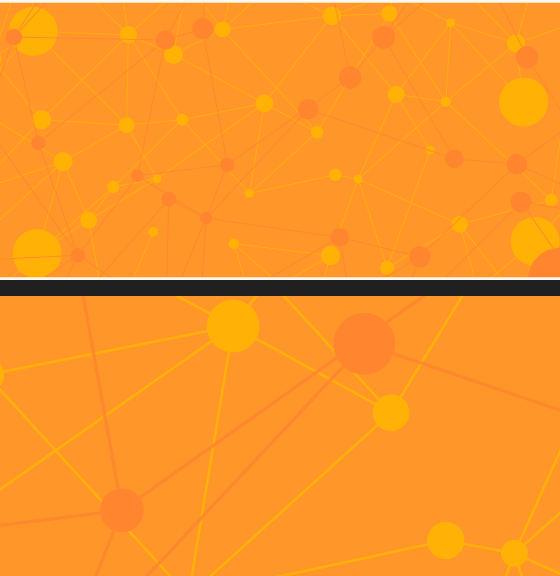
Top, the full canvas; bottom, a detail of the centre.
A Shadertoy shader for this background:

```glsl
const vec3 GROUND = vec3(1.0, 0.59, 0.16);
const vec3 YELLOW = vec3(1.0, 0.70, 0.02);
const vec3 CORAL  = vec3(1.0, 0.525, 0.185);
const vec3 CREAM  = vec3(1.0, 0.97, 0.94);

vec3 hash3(vec3 p) {
    p = fract(p * vec3(0.1031, 0.1030, 0.0973));
    p += dot(p, p.yxz + 33.33);
    return fract((p.xxy + p.yxx) * p.zyx);
}

// Antialiased coverage of a signed distance
float cover(float dist, float px) {
    return clamp(0.5 - dist / px, 0.0, 1.0);
}

float segmentDistance(vec2 p, vec2 a, vec2 b) {
    vec2 ab = b - a;
    float t = clamp(dot(p - a, ab) / dot(ab, ab), 0.0, 1.0);
    return length(p - a - ab * t);
}

// Large nodes sit in the outer columns of an 8 by 4 grid
bool isLargeCell(vec2 cell) {
    bool left = cell.x == 0.0;
    bool right = cell.x == 7.0;
    return (left || right) && (cell.y == 0.0 || cell.y == (left ? 3.0 : 2.0));
}

// Node centre in xy, radius in z
vec3 nodeAt(vec2 cell, float size, vec2 radii, float largeRadius, float seed) {
    vec3 h = hash3(vec3(cell + 20.0, seed));
    bool large = largeRadius > 0.0 && isLargeCell(cell);
    float jitter = large ? 0.35 : 0.8;
    float radius = large ? largeRadius : mix(radii.x, radii.y, h.z);
    return vec3((cell + 0.5 + (h.xy - 0.5) * jitter) * size, radius);
}

// Jittered grid of nodes with random links: x = discs, y = lines
vec2 network(vec2 p, float size, vec2 radii, float largeRadius,
             float halfWidth, float seed, float px) {
    vec2 home = floor(p / size);
    float discs = 1e3;
    float lines = 1e3;
    for (int j = -1; j <= 1; j++)
    for (int i = -1; i <= 1; i++) {
        vec2 cell = home + vec2(i, j);
        vec3 node = nodeAt(cell, size, radii, largeRadius, seed);
        discs = min(discs, length(p - node.xy) - node.z);

        // Links to the right, above and along both diagonals
        for (int k = 0; k < 4; k++) {
            vec2 stride = k == 3 ? vec2(0.0, 1.0) : vec2(1.0, float(k) - 1.0);
            float chance = k == 0 ? 0.4 : 0.6;
            float pick = hash3(vec3(cell + 20.0, seed + 7.0 + float(k) * 3.0)).x;
            if (pick < chance) {
                vec3 other = nodeAt(cell + stride, size, radii, largeRadius, seed);
                lines = min(lines, segmentDistance(p, node.xy, other.xy));
            }
        }
    }
    return vec2(cover(discs, px), cover(lines - halfWidth, px));
}

void mainImage(out vec4 fragColor, in vec2 fragCoord) {
    float px = 1.0 / iResolution.y;
    vec2 p = fragCoord * px;
    float aspect = iResolution.x * px;
    vec3 color = GROUND;

    // Fine yellow web
    vec2 web = network(p, 0.25, vec2(0.015, 0.034), 0.087, 0.0015, 3.0, px);
    color = mix(color, YELLOW, max(web.x, web.y * 0.9));

    // Wider coral web with a disc in the lower right corner
    web = network(p, 1.0 / 3.0, vec2(0.02, 0.041), 0.0, 0.002, 41.0, px);
    float corner = cover(length(p - vec2(aspect, 0.0)) - 0.115, px);
    color = mix(color, CORAL, max(max(web.x, corner), web.y * 0.85));

    // Pale strips along the top and bottom
    float edge = min(p.y, 1.0 - p.y);
    color = mix(color, CREAM, cover(edge - 0.0098, px));

    fragColor = vec4(color, 1.0);
}
```
